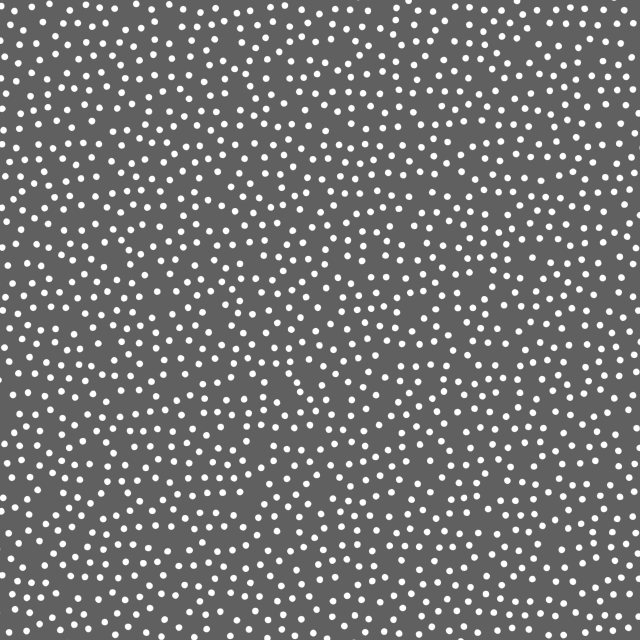
Reproduce this pattern procedurally as a Shadertoy shader.

```glsl
const int WINDOW = 7;

vec2 hash2(vec2 p) {
    vec3 q = fract(p.xyx * vec3(0.1031, 0.1030, 0.0973));
    q += dot(q, q.yzx + 33.33);
    return fract((q.xx + q.yz) * q.zy);
}

float gradientNoise(vec2 p) {
    vec2 i = floor(p), f = fract(p);
    vec2 u = f * f * f * (f * (f * 6.0 - 15.0) + 10.0);
    vec2 e = vec2(0.0, 1.0);
    float a = dot(hash2(i) * 2.0 - 1.0, f);
    float b = dot(hash2(i + e.yx) * 2.0 - 1.0, f - e.yx);
    float c = dot(hash2(i + e.xy) * 2.0 - 1.0, f - e.xy);
    float d = dot(hash2(i + e.yy) * 2.0 - 1.0, f - e.yy);
    return mix(mix(a, b, u.x), mix(c, d, u.x), u.y);
}

// Every second row is shifted by half a cell
float rowShift(float row) {
    return 0.5 * mod(row, 2.0);
}

// Jittered starting point of a cell
vec2 seedPoint(vec2 cell) {
    vec2 jitter = (hash2(cell + 71.0) - 0.5) * 0.84;
    return cell + 0.5 + vec2(rowShift(cell.y), 0.0) + jitter;
}

// Push between two points that are closer than the wanted spacing
vec2 repulsion(vec2 a, vec2 b) {
    vec2 away = a - b;
    float dist = max(length(away), 0.001);
    return away / dist * max(0.9 - dist, 0.0) * 0.48;
}

void mainImage(out vec4 fragColor, in vec2 fragCoord) {
    float cells = 38.0;
    float pixel = cells / min(iResolution.x, iResolution.y);
    vec2 p = fragCoord * pixel;
    float row = floor(p.y);
    vec2 home = vec2(floor(p.x - rowShift(row)), row);

    // Seed the window of cells around this position
    vec2 points[WINDOW * WINDOW];
    vec2 spread[WINDOW * WINDOW];
    for (int k = 0; k < WINDOW * WINDOW; k++) {
        points[k] = seedPoint(home + vec2(k % WINDOW, k / WINDOW) - 3.0);
        spread[k] = points[k];
    }

    // Relax twice; the valid window shrinks by one ring each time
    for (int ring = 1; ring <= 2; ring++) {
        for (int y = ring; y < WINDOW - ring; y++)
        for (int x = ring; x < WINDOW - ring; x++) {
            int k = y * WINDOW + x;
            vec2 push = vec2(0.0);
            for (int n = 0; n < 9; n++) {
                int other = k + (n / 3 - 1) * WINDOW + n % 3 - 1;
                if (other != k) push += repulsion(points[k], points[other]);
            }
            spread[k] = points[k] + push;
        }
        for (int k = 0; k < WINDOW * WINDOW; k++) points[k] = spread[k];
    }

    // Distance to the nearest dot centre
    float dist = 9.0;
    for (int n = 0; n < 9; n++) {
        dist = min(dist, distance(p, points[(n / 3 + 2) * WINDOW + n % 3 + 2]));
    }

    // Slightly uneven dots on a flat grey ground
    dist += 0.03 * gradientNoise(p * 4.0);
    float dot_ = 1.0 - smoothstep(-0.75 * pixel, 0.75 * pixel, dist - 0.195);
    fragColor = vec4(vec3(mix(0.377, 0.996, dot_)), 1.0);
}
```
